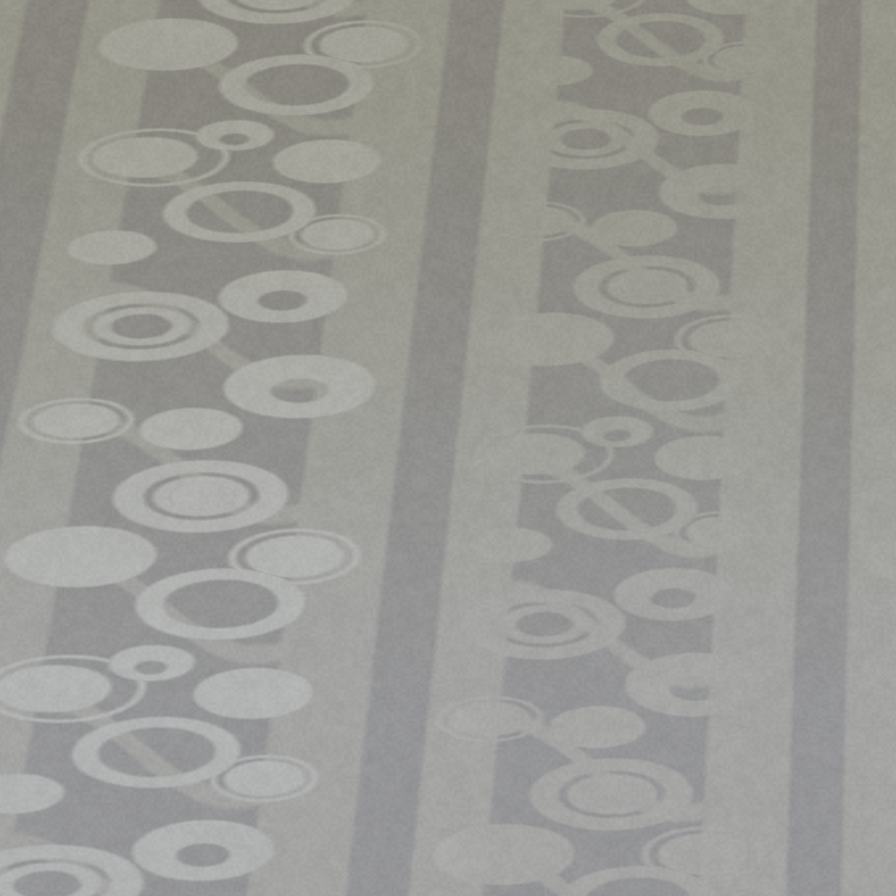
Write a three.js fragment shader that draws this pattern.

```glsl
// Striped satin wallpaper seen at a slant, with panels of overlapping oval rings.
varying vec2 vUv;

const vec3 GROUND_TOP = vec3(0.590, 0.585, 0.540);
const vec3 GROUND_LOW = vec3(0.640, 0.644, 0.636);
const vec3 SHADE_DROP = vec3(0.058, 0.060, 0.046);  // matt stripes and panels
const vec3 SHEEN_LIFT = vec3(0.058, 0.062, 0.068);  // glossy ovals
const float STRIPE_HALF = 0.068;
const float PANEL_LEFT = 0.23;
const float PANEL_RIGHT = 0.725;
const float FLATTEN = 0.35;      // oval height over width
const float SOFT = 0.009;        // edge softness in stripe units
const float GRAIN_CELLS = 340.0;
const float GRAIN = 0.030;
const float MOTTLE = 0.018;

float hash(vec2 p) {
  vec3 q = fract(p.xyx * 0.1031);
  q += dot(q, q.yzx + 33.33);
  return fract((q.x + q.y) * q.z);
}

float noise(vec2 p) {
  vec2 i = floor(p), f = fract(p);
  f = f * f * (3.0 - 2.0 * f);
  return mix(mix(hash(i), hash(i + vec2(1.0, 0.0)), f.x),
             mix(hash(i + vec2(0.0, 1.0)), hash(i + vec2(1.0, 1.0)), f.x), f.y);
}

float inside(float d) { return 1.0 - smoothstep(-SOFT, SOFT, d); }

// Oval shapes, wrapping once per repeat along y
float disc(vec2 p, vec2 c, float r) {
  float dy = fract(p.y - c.y + 0.5) - 0.5;
  return inside(length(vec2(p.x - c.x, dy / FLATTEN)) - r);
}

float ring(vec2 p, vec2 c, float r, float hole) {
  return disc(p, c, r) * (1.0 - disc(p, c, r * hole));
}

float framed(vec2 p, vec2 c, float r) {
  return max(ring(p, c, r, 0.88), disc(p, c, r * 0.74));
}

float pierced(vec2 p, vec2 c, float r) {
  return disc(p, c, r) * (1.0 - disc(p, c + vec2(0.0, 0.008), r * 0.38));
}

float target(vec2 p, vec2 c, float r) {
  return max(ring(p, c, r, 0.66), ring(p, c, r * 0.55, 0.64));
}

// One repeat of the oval cluster
float cluster(vec2 p) {
  float m = disc(p, vec2(0.27, 0.00), 0.158);
  m = max(m, disc(p, vec2(0.68, 0.243), 0.127));
  m = max(m, disc(p, vec2(0.222, 0.416), 0.096));
  m = max(m, disc(p, vec2(0.461, 0.765), 0.112));
  m = max(m, framed(p, vec2(0.73, 0.00), 0.146));
  m = max(m, framed(p, vec2(0.728, 0.39), 0.115));
  m = max(m, framed(p, vec2(0.21, 0.75), 0.123));
  m = max(m, ring(p, vec2(0.583, 0.085), 0.182, 0.68));
  m = max(m, ring(p, vec2(0.495, 0.345), 0.174, 0.70));
  m = max(m, ring(p, vec2(0.281, 0.235), 0.170, 0.90));
  m = max(m, disc(p, vec2(0.26, 0.235), 0.118));
  m = max(m, pierced(p, vec2(0.455, 0.19), 0.090));
  m = max(m, pierced(p, vec2(0.622, 0.512), 0.146));
  m = max(m, pierced(p, vec2(0.69, 0.685), 0.172));
  m = max(m, target(p, vec2(0.316, 0.57), 0.192));
  m = max(m, target(p, vec2(0.506, 0.89), 0.190));
  return max(m, disc(p, vec2(0.506, 0.89), 0.075));
}

// Canvas to wallpaper: x counts stripes, y counts repeats downward
vec2 unproject(vec2 uv) {
  float origin = mix(-0.130, 0.065, uv.y);
  float pitch = mix(0.583, 0.500, uv.y);
  float squeeze = 0.032;
  float s = (pitch - sqrt(pitch * pitch - 4.0 * squeeze * (uv.x - origin))) / (2.0 * squeeze);
  float k = floor(s);
  float start = 0.0495 - 0.168 * k;
  float rate = 0.526 - 0.068 * k;
  float growth = 0.0456 - 0.0066 * k;
  float t = (sqrt(rate * rate + 4.0 * growth * (1.0 - uv.y - start)) - rate) / (2.0 * growth);
  return vec2(s, t);
}

void main() {
  vec2 wall = unproject(vUv);
  vec2 p = vec2(fract(wall.x), wall.y);

  // Matt stripe and panel, the panel crossed by curved ground bands
  float stripe = inside(abs(fract(wall.x + 0.5) - 0.5) - STRIPE_HALF);
  float panel = inside(max(PANEL_LEFT - p.x, p.x - PANEL_RIGHT));
  float wave = abs(fract(4.0 * p.y + 0.15 + 0.35 * sin(7.0 * p.x)) - 0.5);
  panel *= smoothstep(0.04, 0.09, wave);
  float ovals = cluster(p);

  // Light falls off upward; the ovals lose their sheen to the right
  vec3 color = mix(GROUND_LOW, GROUND_TOP, smoothstep(0.15, 1.0, vUv.y));
  float glare = mix(0.14, 1.0, 1.0 - smoothstep(0.38, 0.58, vUv.x));
  glare *= 0.75 + 0.3 * exp(-8.0 * (vUv.y - 0.4) * (vUv.y - 0.4));
  color -= SHADE_DROP * max(stripe, panel * (1.0 - ovals));
  color += SHEEN_LIFT * glare * ovals;

  // Paper grain and soft mottling
  color += GRAIN * (noise(vUv * GRAIN_CELLS) - 0.5);
  color += MOTTLE * (noise(vUv * GRAIN_CELLS * 0.25) - 0.5);
  gl_FragColor = vec4(color, 1.0);
}
```
